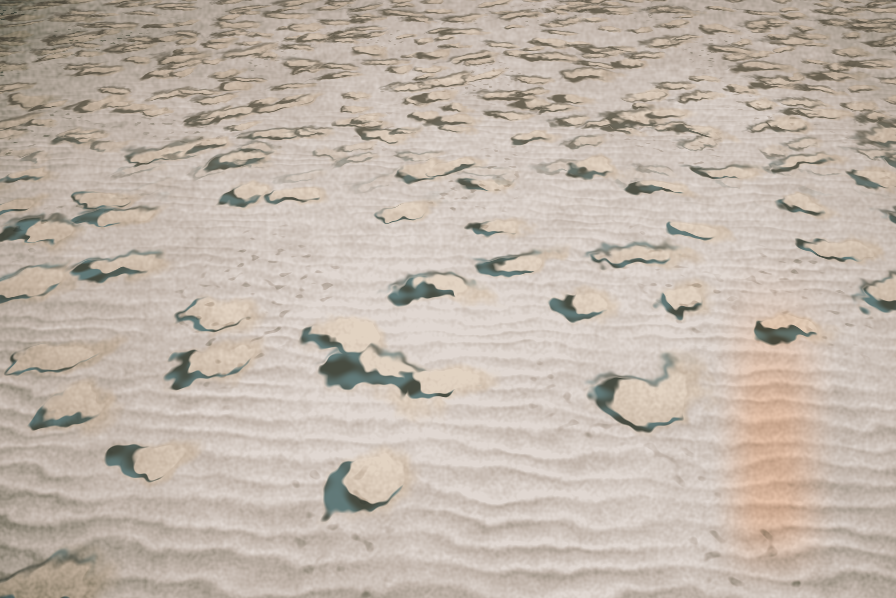
This texture is drawn by a Shadertoy shader. Its source:

```glsl
// Wind-rippled beach sand crossed by trails of footprints, seen at a low angle.
// Screen points are projected to a ground plane; ripples and jittered lattices
// of shaded ovals live there, then vignette, light leak and film grain follow.

const vec3 DEEP = vec3(0.25, 0.27, 0.23);
const vec3 UMBER = vec3(0.48, 0.46, 0.40);
const vec3 TAN = vec3(0.64, 0.60, 0.55);
const vec3 SAND = vec3(0.75, 0.70, 0.66);
const vec3 PALE = vec3(0.83, 0.79, 0.76);
const vec3 TEAL = vec3(0.36, 0.46, 0.46);
const vec3 FAR_SHADOW = vec3(0.40, 0.37, 0.31);
const vec3 WARM_TINT = vec3(1.01, 0.98, 0.93);
const vec3 LEAK_TINT = vec3(1.03, 0.91, 0.82);

const float HORIZON = 1.4;              // in canvas heights
const float TRAIL_ANGLE = 0.30;
const vec2 CELL = vec2(0.205, 0.125);   // footprint spacing on the ground
const vec2 PRINT_SIZE = vec2(0.074, 0.033);
const float FAR_ZOOM = 1.5;             // extra small prints in the distance
const float EDGE = 0.0016;              // softness in canvas heights
const float RIPPLE_FREQ = 39.0;
const float GRAIN_FREQ = 150.0;
const float GRAIN = 0.75;

vec2 hash2(vec2 p) {
    vec3 q = fract(p.xyx * vec3(0.1031, 0.1030, 0.0973));
    q += dot(q, q.yzx + 33.33);
    return fract((q.xx + q.yz) * q.zy);
}

// Gradient noise, mostly -0.4 to 0.4
float corner(vec2 cell, vec2 f, vec2 o) {
    return dot(hash2(cell + o) * 2.0 - 1.0, f - o);
}

float noise(vec2 p) {
    vec2 i = floor(p), f = p - i;
    vec2 u = f * f * f * (f * (f * 6.0 - 15.0) + 10.0);
    return mix(mix(corner(i, f, vec2(0, 0)), corner(i, f, vec2(1, 0)), u.x),
               mix(corner(i, f, vec2(0, 1)), corner(i, f, vec2(1, 1)), u.x), u.y);
}

mat2 toFrame(float a) {
    return mat2(cos(a), -sin(a), sin(a), cos(a));
}

// Sand colour for a brightness level from 0 (deep) to 4 (pale)
vec3 tone(float level) {
    vec3 c = mix(DEEP, UMBER, clamp(level, 0.0, 1.0));
    c = mix(c, TAN, clamp(level - 1.0, 0.0, 1.0));
    c = mix(c, SAND, clamp(level - 2.0, 0.0, 1.0));
    return mix(c, PALE, clamp(level - 3.0, 0.0, 1.6));
}

// Footprints: x = cast shadow, y = smooth pit, z = lit slope, w = far rim line
vec4 footprints(vec2 ground, float softness, float fill) {
    vec4 result = vec4(0.0);
    mat2 trail = toFrame(TRAIL_ANGLE);
    vec2 home = floor(trail * ground / CELL);
    vec2 warp = 0.75 * vec2(noise(ground * 19.0), noise(ground * 19.0 + 7.3));
    warp += 0.30 * vec2(noise(ground * 55.0), noise(ground * 55.0 + 2.9));
    float soft = 0.03 + softness / PRINT_SIZE.y;

    for (int j = -1; j <= 1; j++)
    for (int i = -1; i <= 1; i++) {
        vec2 id = home + vec2(i, j);
        vec2 place = hash2(id + 11.0), look = hash2(id + 47.0), kind = hash2(id + 83.0);
        vec2 centre = ((id + 0.5 + 0.65 * (place - 0.5)) * CELL) * trail;

        // Trails thin out in patches and on the near right
        float bare = smoothstep(0.12, 0.35, centre.x) * (1.0 - smoothstep(0.9, 1.1, centre.y));
        float density = fill + 1.2 * noise(centre * vec2(1.6, 3.5) + 3.0) - 0.4 * bare;
        if (kind.x > density) continue;

        vec2 size = PRINT_SIZE * mix(vec2(0.6, 0.65), vec2(1.15), vec2(look.x, place.x));
        vec2 d = toFrame(0.12 + 0.7 * (look.y - 0.5)) * (ground - centre) / size + warp;
        d.y += 1.1 * (kind.y - 0.5) * (d.x * d.x - 0.4);
        d.y *= 1.0 + 0.3 * exp(-6.0 * d.x * d.x);
        float r = length(d);
        float pit = 1.0 - smoothstep(1.0 - soft, 1.0 + soft, r);
        vec2 slip = mix(vec2(0.05, 0.15), vec2(0.75, 0.55), vec2(place.y, kind.y));
        float shadow = smoothstep(1.0 - soft, 1.0 + soft, length(d - slip + 0.5 * warp.yx));
        float rim = exp(-pow((r - 1.15) / (0.07 + soft), 2.0)) * smoothstep(0.3, 0.9, d.y);

        result.x = mix(result.x, shadow, pit);
        result.y = max(result.y, 1.0 - smoothstep(0.85, 1.5, length(d - vec2(0.25, 0.0))));
        result.z = mix(result.z, 0.5 + 0.5 * dot(d, vec2(0.5, 0.6)), pit);
        result.w = max(result.w * (1.0 - pit), rim * step(0.55, look.x));
    }
    return result;
}

void mainImage(out vec4 fragColor, in vec2 fragCoord) {
    vec2 uv = fragCoord / iResolution.xy;
    vec2 p = fragCoord / iResolution.y;
    float scale = HORIZON - p.y;
    vec2 ground = vec2(p.x - 0.75, 1.0) / scale;
    float softness = EDGE / (scale * scale);
    vec4 prints = footprints(ground, softness, 0.76);
    float distant = smoothstep(1.3, 1.7, ground.y);
    vec4 small = footprints(ground * FAR_ZOOM + 4.7, softness * FAR_ZOOM, 0.75);
    prints = max(prints, small * distant);

    // Vignette, strongest in the upper left
    vec2 off = uv - vec2(0.57, 0.46);
    float fall = dot(off, off);
    float level = 4.25 - 2.6 * fall - 5.0 * fall * fall;
    level += 0.7 * noise(ground * vec2(2.2, 4.5) + 1.7);

    // Broken wind ripples, fading with distance and inside the prints
    float bend = 0.6 * noise(ground * vec2(3.0, 5.0)) + 0.6 * noise(ground * vec2(9.0, 20.0));
    bend += 0.22 * noise(ground * vec2(30.0, 50.0));
    float phase = 6.2832 * (RIPPLE_FREQ * (ground.y + 0.04 * ground.x) + 1.4 * bend);
    float ripple = sin(phase + 0.7 * sin(phase)) - 0.15;
    float strength = mix(0.26, 0.72, smoothstep(0.7, 1.35, scale)) * smoothstep(0.46, 0.65, scale);
    strength *= clamp(0.9 + 1.6 * noise(ground * vec2(5.0, 9.0) + 9.0), 0.2, 1.6);
    level += ripple * strength * (1.0 - 0.9 * prints.y);

    // Mottling, scuffs and the lit slopes of the prints
    level += 0.6 * noise(ground * vec2(14.0, 26.0));
    float scuff = smoothstep(0.2, 0.4, noise(ground * vec2(45.0, 75.0)));
    level -= 1.3 * scuff * smoothstep(0.05, 0.3, noise(ground * 4.0 + 5.0));
    level += prints.y * (0.8 * prints.z - 0.3);
    level += GRAIN * (noise(p * GRAIN_FREQ) + 0.7 * noise(p * GRAIN_FREQ * 0.45));
    vec3 color = tone(level) * mix(vec3(1.0), WARM_TINT, prints.y);

    // Shadows: teal and deep up close, brown far away
    float near = smoothstep(0.55, 0.8, scale);
    vec3 cool = mix(DEEP, TEAL, smoothstep(-0.25, 0.25, noise(ground * vec2(24.0, 40.0))));
    vec3 shade = mix(FAR_SHADOW, cool, near) * mix(0.6, 1.0, clamp(level / 3.0, 0.0, 1.0));
    color = mix(color, shade, clamp(0.95 * prints.x + 0.6 * prints.w, 0.0, 0.95));

    // Orange light leak at the right
    float leak = smoothstep(0.79, 0.85, uv.x) * (1.0 - smoothstep(0.87, 0.94, uv.x));
    leak *= smoothstep(0.0, 0.15, uv.y) * (1.0 - smoothstep(0.28, 0.6, uv.y));
    color *= mix(vec3(1.0), LEAK_TINT, leak);

    fragColor = vec4(clamp(color, 0.0, 1.0), 1.0);
}
```
